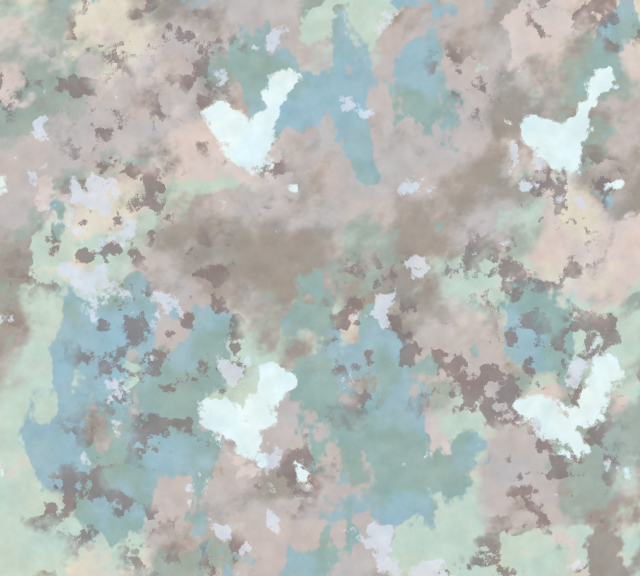
A Shadertoy shader for this pattern:

```glsl
// Weathered pastel camouflage: ragged teal, sage, pink and taupe patches with icy flecks.

float hash(vec2 p) {
    return fract(sin(dot(p, vec2(127.1, 311.7))) * 43758.5453);
}

float noise(vec2 p) {
    vec2 i = floor(p), f = fract(p);
    f = f * f * (3.0 - 2.0 * f);
    return mix(mix(hash(i), hash(i + vec2(1, 0)), f.x),
               mix(hash(i + vec2(0, 1)), hash(i + vec2(1, 1)), f.x), f.y);
}

// Normalised fractal noise, centred on 0.5
float fbm(vec2 p) {
    float sum = 0.0, total = 0.0, amp = 1.0;
    for (int i = 0; i < 6; i++) {
        sum += amp * noise(p);
        total += amp;
        p = mat2(1.6, 1.2, -1.2, 1.6) * p + 17.3;
        amp *= 0.56;
    }
    return sum / total;
}

// Ragged patch whose edge runs from crisp to soft
float patchMask(vec2 p, float level, float softness) {
    return smoothstep(level - softness, level + softness, fbm(p));
}

float segment(vec2 p, vec2 a, vec2 b) {
    vec2 d = b - a;
    return length(p - a - d * clamp(dot(p - a, d) / dot(d, d), 0.0, 1.0));
}

// V-shaped icy blots, one in each tile, with torn outlines
float iceMask(vec2 p) {
    vec2 tile = vec2(0.55, 0.5);
    vec2 q = p - vec2(0.165, 0.04);
    vec2 id = floor(q / tile);
    q -= (id + 0.5) * tile + 0.03 * (vec2(hash(id + 3.0), hash(id + 8.0)) - 0.5);
    q += 0.045 * (vec2(fbm(p * 22.0), fbm(p * 22.0 + 40.0)) - 0.5);
    float d = segment(q, vec2(-0.055, 0.01), vec2(0.01, -0.05)) - 0.027;
    d = min(d, segment(q, vec2(0.025, 0.0), vec2(0.06, 0.07)) - 0.021);
    d = min(d, length(q - vec2(0.09, -0.1)) - 0.008);
    d += 0.07 * (fbm(p * 30.0 + 9.0) - 0.5);
    return 1.0 - smoothstep(-0.005, 0.006, d);
}

void mainImage(out vec4 fragColor, in vec2 fragCoord) {
    vec2 p = fragCoord / iResolution.y;
    vec2 slanted = p + vec2(-0.25 * p.y, 0.0);
    float softness = mix(0.012, 0.07, smoothstep(0.4, 0.65, noise(p * 5.0 + 60.0)));

    // Cloudy taupe ground with rosy grey
    vec3 color = mix(vec3(0.64, 0.61, 0.58), vec3(0.77, 0.74, 0.73),
                     smoothstep(0.38, 0.56, fbm(slanted * 7.0 + 5.0)));

    // Soft sage patches
    vec3 sage = mix(vec3(0.60, 0.66, 0.62), vec3(0.66, 0.71, 0.68), fbm(p * 12.0 + 2.0));
    color = mix(color, sage, 0.95 * patchMask(slanted * 6.0 + 21.0, 0.56, 0.04));

    // Pale patches: pink, cream and mint
    vec3 pale = mix(vec3(0.85, 0.80, 0.78), vec3(0.87, 0.85, 0.79),
                    smoothstep(0.48, 0.62, fbm(p * 9.0 + 71.0)));
    pale = mix(pale, vec3(0.77, 0.84, 0.79), patchMask(p * 5.0 + 33.0, 0.49, 0.03));
    color = mix(color, pale, patchMask(slanted * 5.5 + 47.0, 0.53, softness));

    // Teal patches drifting to blue
    vec3 teal = mix(vec3(0.60, 0.70, 0.68), vec3(0.62, 0.74, 0.78),
                    smoothstep(0.4, 0.6, fbm(p * 10.0 + 90.0)));
    color = mix(color, teal, patchMask(p * vec2(6.5, 4.8) + 83.0, 0.59, 0.018));

    // Clusters of dark crumbs and light lilac flecks
    float cluster = smoothstep(0.5, 0.64, fbm(p * 6.0 + 112.0));
    color = mix(color, vec3(0.53, 0.48, 0.48),
                0.75 * cluster * patchMask(p * 34.0 + 12.0, 0.56, 0.05));
    color = mix(color, vec3(0.85, 0.88, 0.92),
                0.85 * patchMask(p * 15.0 + 140.0, 0.69, 0.03));

    // Icy blots
    vec3 ice = mix(vec3(0.85, 0.93, 0.94), vec3(0.92, 0.98, 0.98), fbm(p * 20.0));
    color = mix(color, ice, iceMask(p));

    // Fine mottling in brightness and hue
    color += 0.09 * (fbm(p * 45.0 + 7.0) - 0.5);
    color += vec3(0.07, 0.0, -0.05) * (fbm(p * 16.0 + 55.0) - 0.5);
    fragColor = vec4(clamp(color, 0.0, 1.0), 1.0);
}
```
